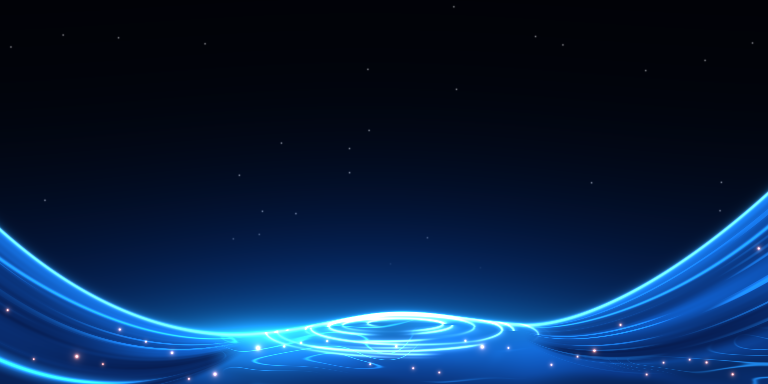
Reproduce this background procedurally as a Shadertoy shader.

```glsl
const vec3 NIGHT = vec3(0.004, 0.008, 0.026);
const vec3 NAVY = vec3(0.02, 0.07, 0.24);
const vec3 AZURE = vec3(0.06, 0.36, 0.78);
const vec3 CYAN = vec3(0.16, 0.68, 0.98);
const vec3 ICE = vec3(0.70, 0.93, 1.0);
const vec3 EMBER = vec3(1.0, 0.50, 0.28);

float hash(vec2 p) {
    return fract(sin(dot(p, vec2(127.1, 311.7))) * 43758.5453);
}

float noise(vec2 p) {
    vec2 i = floor(p), f = fract(p);
    f = f * f * (3.0 - 2.0 * f);
    return mix(mix(hash(i), hash(i + vec2(1, 0)), f.x),
               mix(hash(i + vec2(0, 1)), hash(i + vec2(1, 1)), f.x), f.y);
}

float bell(float d, float width) {
    return exp(-d * d / (width * width));
}

float leftRise(float x) { return max(1.0 - x / 0.65, 0.0); }
float rightRise(float x) { return max((x - 1.36) / 0.64, 0.0); }

// Upper edge of both waves and the central mound
float crest(float x) {
    float base = mix(0.128, 0.150, smoothstep(0.65, 1.36, x));
    return base + 0.278 * pow(leftRise(x), 2.1)
         + 0.35 * pow(rightRise(x), 1.65) + 0.047 * bell(x - 1.02, 0.24);
}

float ellipseDistance(vec2 q, vec2 radii) {
    float f = length(q / radii);
    return abs(f - 1.0) * f / max(length(q / (radii * radii)), 0.001);
}

vec3 sky(vec2 p) {
    float centre = bell(p.x - 0.95, 0.68);
    vec3 col = NIGHT + vec3(0.02, 0.18, 0.49) * bell(p.y, 0.45) * mix(0.6, 1.0, centre);
    col += vec3(0.08, 0.46, 0.50) * exp(-max(p.y - 0.13, 0.0) / 0.07) * centre;
    // Sparse stars
    vec2 grid = p * 14.0, cell = floor(grid);
    vec2 spot = 0.2 + 0.6 * vec2(hash(cell + 3.1), hash(cell + 7.7));
    float lit = step(0.91, hash(cell)) * smoothstep(0.25, 0.5, p.y);
    return col + 0.4 * lit * bell(length(grid - cell - spot), 0.035);
}

// Nested glowing rings on the mound
float rings(vec2 p) {
    float light = 0.0;
    for (int i = 0; i < 10; i++) {
        float k = float(i);
        float jitter = hash(vec2(k, 5.0)) - 0.5;
        vec2 q = p - vec2(1.04 + 0.05 * jitter, 0.157 - 0.003 * k);
        q.y += q.x * 0.03 * jitter;
        float d = ellipseDistance(q, vec2(0.10 + 0.03 * k, 0.012 + 0.0055 * k));
        float arc = noise(vec2(q.x * 7.0 + k * 9.0, step(0.0, q.y) * 4.0 + k));
        light += smoothstep(0.2, 0.8, arc) * (0.75 * bell(d, 0.0028) + 0.2 * bell(d, 0.009));
    }
    return light;
}

vec3 pool(vec2 p, float depth) {
    float shine = bell(p.x - 0.82, 0.5);
    vec3 col = mix(AZURE, CYAN, shine * exp(-depth / 0.065));
    col = mix(col, NAVY, 0.6 * smoothstep(0.05, 0.2, depth));
    float warp = noise(p * vec2(6.0, 14.0));
    float flow = noise(p * vec2(3.5, 18.0) + warp * 1.3);
    col *= 0.72 + 0.5 * flow;
    float veins = bell(sin(flow * 15.0), 0.17) * smoothstep(0.35, 0.8, warp);
    return col + CYAN * 0.55 * veins + ICE * rings(p);
}

// Folded sheet whose streaks converge where the rise reaches zero
vec3 ribbon(vec2 p, float v, float seed) {
    float folds = noise(vec2(v * 6.0 + seed, p.x * 2.2));
    float fine = noise(vec2(v * 34.0 + seed, p.x * 2.5 + seed));
    float light = 0.65 * exp(-v * 3.5) + 0.65 * folds * folds + 0.16 * fine;
    vec3 col = mix(NAVY, AZURE, clamp(light * 1.25, 0.0, 1.0));
    col += CYAN * 0.5 * smoothstep(0.72, 0.95, fine) * folds;
    float strand = bell(v - 0.2 - 0.04 * sin(p.x * 5.0 + seed), 0.016);
    return col + CYAN * 0.6 * strand;
}

vec3 embers(vec2 p) {
    vec3 light = vec3(0.0);
    for (int i = 0; i < 30; i++) {
        float k = float(i);
        float x = 2.0 * fract(k * 0.618 + 0.92);
        vec2 q = p - vec2(x, crest(x) * (0.04 + 0.72 * hash(vec2(k, 2.0))));
        float size = mix(0.003, 0.008, pow(hash(vec2(k, 8.0)), 4.0));
        float d = length(q);
        light += EMBER * (0.8 * bell(d, size) + 0.2 * bell(d, size * 2.5));
        light += vec3(0.6) * bell(d, size * 0.5);
    }
    return light;
}

void mainImage(out vec4 fragColor, in vec2 fragCoord) {
    vec2 p = fragCoord / iResolution.xy * vec2(2.0, 1.0);
    float left = leftRise(p.x), right = rightRise(p.x), rise = max(left, right);
    float slope = (crest(p.x + 0.002) - crest(p.x - 0.002)) / 0.004;
    float depth = crest(p.x) - p.y;
    float edge = depth / sqrt(1.0 + slope * slope);
    float v = depth / (0.04 + 0.35 * rise);

    // Waves over the luminous pool
    vec3 water = pool(p, max(depth, 0.0));
    float sheet = smoothstep(0.0, 0.18, rise) * (1.0 - smoothstep(0.85, 1.15, v));
    water = mix(water, ribbon(p, v, left > 0.0 ? 3.0 : 11.0), sheet);
    float lowStrand = bell(v - 0.88, 0.018) + 0.4 * bell(v - 0.88, 0.06);
    water += CYAN * lowStrand * smoothstep(0.3, 0.7, left);
    water += embers(p);

    // Crest light
    float pixel = 1.0 / iResolution.y;
    vec3 col = mix(sky(p), water, smoothstep(-pixel, pixel, edge));
    col += ICE * 0.55 * bell(edge - 0.003, 0.0045);
    col += CYAN * 0.42 * exp(-abs(edge) / (edge > 0.0 ? 0.025 : 0.008));
    col += CYAN * 0.35 * bell(length((p - vec2(0.68, 0.125)) * vec2(0.25, 1.0)), 0.04);
    fragColor = vec4(clamp(col, 0.0, 1.0), 1.0);
}
```
